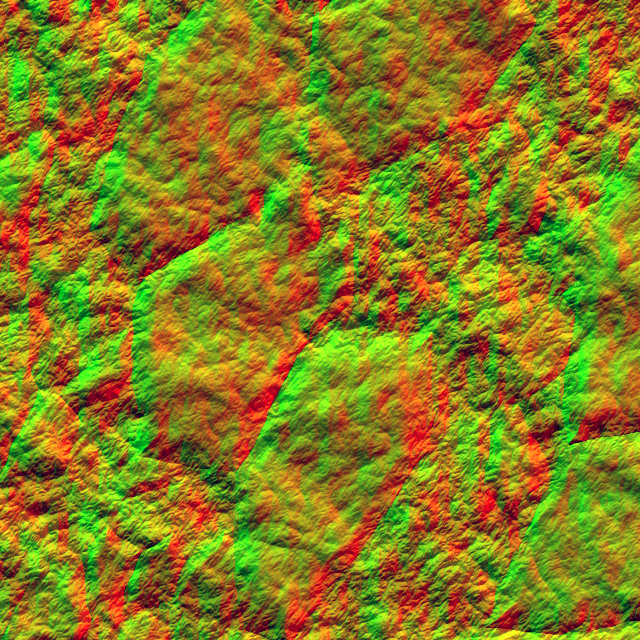
A WebGL 1 fragment shader for this texture map:

```glsl
precision highp float;
uniform vec2 u_resolution;

// Stones: cells per canvas, share of cells that hold a stone, bevel shape
const vec2 BIG_CELLS = vec2(4.0, 2.9);
const vec2 SMALL_CELLS = vec2(11.0, 8.0);
const float LEAN = 0.3;
const float BIG_SHARE = 0.68;
const float SMALL_SHARE = 0.35;
const float BIG_BEVEL = 0.04;
const float SMALL_BEVEL = 0.026;
const float BIG_DEPTH = 0.045;
const float SMALL_DEPTH = 0.02;
const float TILT = 0.35;

// Surface relief
const float WARP = 0.02;
const float CHIP = 0.005;
const float LEDGE_DEPTH = 0.034;
const float GRAIN_DEPTH = 0.02;
const float GRAIN_FREQ = 15.0;
const float GRAIN_ANGLE = 0.9;
const float STONE_ROUGHNESS = 0.62;
const float GRAVEL_ROUGHNESS = 1.35;
const float SLOPE_STEP = 0.0016;

// Colours: level ground, then the change for slopes facing right and up
const vec3 FLAT_COLOR = vec3(0.54, 0.49, 0.12);
const vec3 RIGHT_TINT = vec3(0.37, -0.17, 0.0);
const vec3 UP_TINT = vec3(0.14, 0.37, 0.0);
const vec3 GRAIN_RIGHT_TINT = vec3(0.16, -0.12, 0.0);
const vec3 GRAIN_UP_TINT = vec3(0.32, 0.39, 0.0);
const vec3 PATCH_TINT = vec3(0.2, -0.2, 0.0);
const float PATCH_BLOCKS = 64.0;

vec2 hash2(vec2 p) {
  vec2 q = vec2(dot(p, vec2(127.1, 311.7)), dot(p, vec2(269.5, 183.3)));
  return fract(sin(q) * 43758.545);
}

float cornerRamp(vec2 cell, vec2 offset) {
  float angle = 6.2832 * hash2(cell).x;
  return dot(vec2(cos(angle), sin(angle)), offset);
}

float gradientNoise(vec2 p) {
  vec2 i = floor(p), f = fract(p);
  vec2 u = f * f * f * (f * (f * 6.0 - 15.0) + 10.0);
  vec2 e = vec2(1.0, 0.0);
  float low = mix(cornerRamp(i, f), cornerRamp(i + e, f - e), u.x);
  float high = mix(cornerRamp(i + e.yx, f - e.yx), cornerRamp(i + 1.0, f - 1.0), u.x);
  return 1.4 * mix(low, high, u.y);
}

vec2 noise2(vec2 p) {
  return vec2(gradientNoise(p), gradientNoise(p + 31.0));
}

// Noise folded at zero, which leaves narrow creases
float creased(vec2 p) {
  float n = gradientNoise(p);
  return sqrt(n * n + 0.002);
}

vec2 cellSeed(vec2 cell) {
  return 0.1 + 0.8 * hash2(cell + 17.0);
}

// Bevelled Voronoi stones: x is the height, y is the cover
vec2 stones(vec2 p, vec2 cells, float share, float bevel, float depth) {
  vec2 q = vec2(p.x - LEAN * p.y, p.y) * cells;
  vec2 base = floor(q), nearest = base, toSeed = vec2(0.0);
  float best = 9.0;
  for (int y = -1; y <= 1; y++) {
    for (int x = -1; x <= 1; x++) {
      vec2 cell = base + vec2(float(x), float(y));
      vec2 r = cell + cellSeed(cell) - q;
      if (dot(r, r) < best) {
        best = dot(r, r);
        nearest = cell;
        toSeed = r;
      }
    }
  }
  float border = 9.0;
  for (int y = -2; y <= 2; y++) {
    for (int x = -2; x <= 2; x++) {
      vec2 cell = nearest + vec2(float(x), float(y));
      vec2 r = cell + cellSeed(cell) - q;
      vec2 gap = r - toSeed;
      if (dot(gap, gap) > 0.0001)
        border = min(border, dot(0.5 * (toSeed + r), normalize(gap)));
    }
  }
  vec2 traits = hash2(nearest + 53.0);
  float present = step(traits.x, share);
  float t = clamp(border / (0.5 * (cells.x + cells.y) * bevel), 0.0, 1.0);
  float rise = present * t * (1.5 - 0.5 * t * t);
  vec2 tilt = TILT * (hash2(nearest + 91.0) - 0.5);
  return vec2(rise * (depth * (0.75 + 0.5 * traits.y) + dot(tilt, toSeed / cells)), rise);
}

// Stones and ledges: x is the height, y is the cover
vec2 boulders(vec2 p) {
  vec2 w = p + WARP * noise2(p * 5.0) + CHIP * noise2(p * 24.0);
  vec2 big = stones(w, BIG_CELLS, BIG_SHARE, BIG_BEVEL, BIG_DEPTH);
  vec2 small = stones(w + 0.37, SMALL_CELLS, SMALL_SHARE, SMALL_BEVEL, SMALL_DEPTH);
  vec2 q = mat2(0.8, 0.6, -0.6, 0.8) * w * vec2(6.0, 9.0);
  float ledge = gradientNoise(q) + 0.4 * creased(q * 2.3 + 4.0);
  return vec2(big.x + small.x * (1.0 - big.y) + LEDGE_DEPTH * ledge, max(big.y, 0.6 * small.y));
}

// Steep, sharp flakes
float grain(vec2 p) {
  float c = cos(GRAIN_ANGLE), s = sin(GRAIN_ANGLE);
  vec2 q = mat2(c, -s, s, c) * p * GRAIN_FREQ * vec2(0.85, 1.25);
  float sum = 0.0, amp = GRAIN_DEPTH;
  for (int i = 0; i < 4; i++) {
    sum += amp * creased(q);
    q = q * 2.05 + 7.3;
    amp *= 0.52;
  }
  return sum;
}

vec2 facing(vec2 slope) {
  return slope / sqrt(1.0 + dot(slope, slope));
}

void main() {
  vec2 p = gl_FragCoord.xy / u_resolution;
  vec2 dx = vec2(SLOPE_STEP, 0.0), dy = dx.yx;

  // Slopes of the stones and of their surface
  vec2 rock = boulders(p);
  vec2 n = facing((rock.x - vec2(boulders(p + dx).x, boulders(p + dy).x)) / SLOPE_STEP);
  float rough = mix(GRAVEL_ROUGHNESS, STONE_ROUGHNESS, rock.y);
  vec2 g = facing(rough * (grain(p) - vec2(grain(p + dx), grain(p + dy))) / SLOPE_STEP);

  // Blocky, upright patches of hue
  vec2 b = p * PATCH_BLOCKS;
  vec2 block = (floor(b) + smoothstep(0.75, 1.0, fract(b))) / PATCH_BLOCKS;
  float hue = gradientNoise(block * vec2(27.0, 12.0)) + 0.6 * gradientNoise(block * vec2(47.0, 25.0) + 5.0);
  hue *= mix(1.5, 0.8, rock.y);

  vec3 color = FLAT_COLOR + RIGHT_TINT * n.x + UP_TINT * n.y + PATCH_TINT * hue;
  color += GRAIN_RIGHT_TINT * g.x + GRAIN_UP_TINT * g.y;
  gl_FragColor = vec4(clamp(color, 0.0, 1.0), 1.0);
}
```
